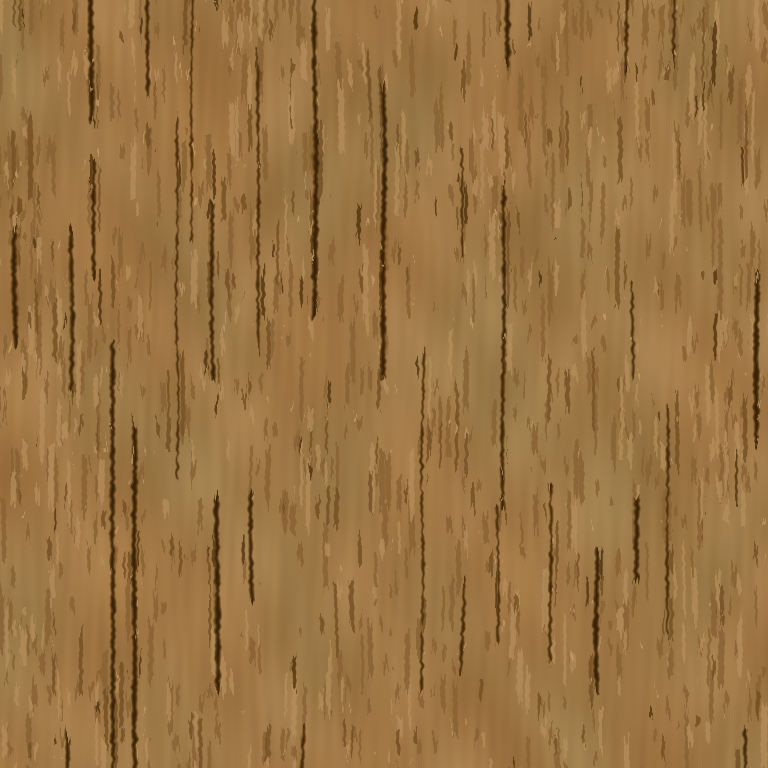
Give the GLSL for this texture, as a Shadertoy shader.

```glsl
// Weathered wood: honey brown boards with torn vertical flecks and long dark cracks.

const vec3 HONEY  = vec3(0.665, 0.515, 0.315);
const vec3 BROWN  = vec3(0.575, 0.425, 0.235);
const vec3 PALE   = vec3(0.705, 0.555, 0.355);
const vec3 TAN    = vec3(0.535, 0.385, 0.205);
const vec3 UMBER  = vec3(0.445, 0.305, 0.135);
const vec3 CRACK  = vec3(0.310, 0.195, 0.050);
const vec3 HOLLOW = vec3(0.190, 0.115, 0.030);

vec4 hash4(vec2 cell, float seed) {
    vec4 p = fract(vec4(cell, seed, cell.x) * vec4(0.1031, 0.1030, 0.0973, 0.1099));
    p += dot(p, p.wzxy + 33.33);
    return fract((p.xxyz + p.yzzw) * p.zywx);
}

// Layered, bent sines: smooth irregular field, roughly -1 to 1.
float waves(vec2 p, float seed) {
    float sum = 0.0;
    for (int i = 0; i < 5; i++) {
        float angle = float(i) * 2.4 + seed;
        vec2 dir = vec2(cos(angle), sin(angle));
        float bend = 1.7 * sin(dot(p, dir.yx) * 0.8 + angle * 3.0);
        sum += sin(dot(p, dir) * (1.0 + 0.37 * float(i)) + seed * 7.0 + bend);
    }
    return sum * 0.2;
}

// Cellular streaks: distance to the nearest upright sliver, one per occupied cell.
// The width range is given as a share of the cell width.
float slivers(vec2 p, vec2 cells, vec2 widthRange, float density, float seed) {
    vec2 home = floor(p * cells);
    float nearest = 1.0;
    for (int y = -1; y <= 1; y++) {
        for (int x = -1; x <= 1; x++) {
            vec2 cell = home + vec2(x, y);
            if (hash4(cell, seed + 50.0).x > density) continue;
            vec4 rnd = hash4(cell, seed);
            vec2 centre = (cell + 0.2 + 0.6 * rnd.xy) / cells;
            vec2 halfSize = vec2(mix(widthRange.x, widthRange.y, rnd.z),
                                 mix(0.12, 0.72, rnd.w * rnd.w)) / cells;
            vec2 gap = abs(p - centre) - halfSize;
            nearest = min(nearest, max(gap.x, gap.y));
        }
    }
    return nearest;
}

float fill(float dist, float soft) {
    return smoothstep(soft, -soft, dist);
}

// Soft blotches, fine columns and a drift between reddish and olive.
vec3 boardColour(vec2 uv) {
    float tone = 0.5 + 0.55 * waves(uv * vec2(24.0, 15.0), 1.0)
                     + 0.25 * waves(uv * vec2(170.0, 12.0), 2.0);
    vec3 wood = mix(BROWN, HONEY, clamp(tone, 0.0, 1.0));
    return wood + vec3(0.018, -0.010, -0.018) * waves(uv * vec2(14.0, 11.0), 3.0);
}

// Bends the grain sideways and tears the ends of the slivers.
vec2 tornGrain(vec2 uv) {
    float sway = 0.0035 * waves(uv * vec2(9.0, 13.0), 6.0);
    float ragged = 0.0018 * waves(uv * vec2(60.0, 260.0), 5.0);
    float torn = 0.016 * waves(uv * vec2(650.0, 30.0), 7.0);
    return uv + vec2(sway + ragged, torn);
}

void mainImage(out vec4 fragColor, in vec2 fragCoord) {
    vec2 uv = fragCoord / iResolution.xy;
    float soft = max(0.0009, 0.6 / iResolution.y);
    vec2 grain = tornGrain(uv);

    // Worn patches gather the flecks, most of all along both sides.
    float side = smoothstep(0.36, 0.48, abs(uv.x - 0.5));
    float wear = clamp(0.42 + 0.7 * waves(uv * vec2(42.0, 13.0), 4.0) + 0.2 * side, 0.0, 1.0);

    // Long cracks of uneven width.
    float crack = slivers(grain, vec2(19.0, 2.4), vec2(0.018, 0.060), 0.62, 11.0);
    crack += 0.0012 * waves(uv * vec2(25.0, 120.0), 8.0);
    float nearCrack = smoothstep(0.012, 0.0, crack);

    vec3 colour = boardColour(uv);

    // Flat flecks, from faint and fine to dark and sparse.
    float faint = slivers(grain, vec2(105.0, 17.0), vec2(0.15, 0.42), 0.08 + 0.5 * wear, 21.0);
    float pale = slivers(grain, vec2(85.0, 15.0), vec2(0.12, 0.36), 0.03 + 0.35 * wear, 22.0);
    float umber = slivers(grain, vec2(90.0, 13.0), vec2(0.10, 0.30), 0.22 * wear + 0.18 * nearCrack, 23.0);
    float dark = slivers(grain, vec2(80.0, 20.0), vec2(0.08, 0.22), 0.06 * wear + 0.10 * nearCrack, 24.0);
    colour = mix(colour, TAN, 0.85 * fill(faint, soft));
    colour = mix(colour, PALE, 0.75 * fill(pale, soft));
    colour = mix(colour, UMBER, 0.80 * fill(umber, soft));
    colour = mix(colour, CRACK, 0.80 * fill(dark, soft));

    // Crack rim, body and hollow core.
    colour = mix(colour, UMBER, 0.6 * fill(crack - 0.0012, soft));
    colour = mix(colour, CRACK, 0.9 * fill(crack, soft));
    colour = mix(colour, HOLLOW, 0.8 * fill(crack + 0.0017, soft));

    // Tiny bright splinters.
    float splinter = slivers(grain, vec2(120.0, 150.0), vec2(0.10, 0.25), 0.012 * wear + 0.03 * nearCrack, 31.0);
    colour = mix(colour, PALE + 0.05, 0.8 * fill(splinter, soft));

    fragColor = vec4(colour, 1.0);
}
```
